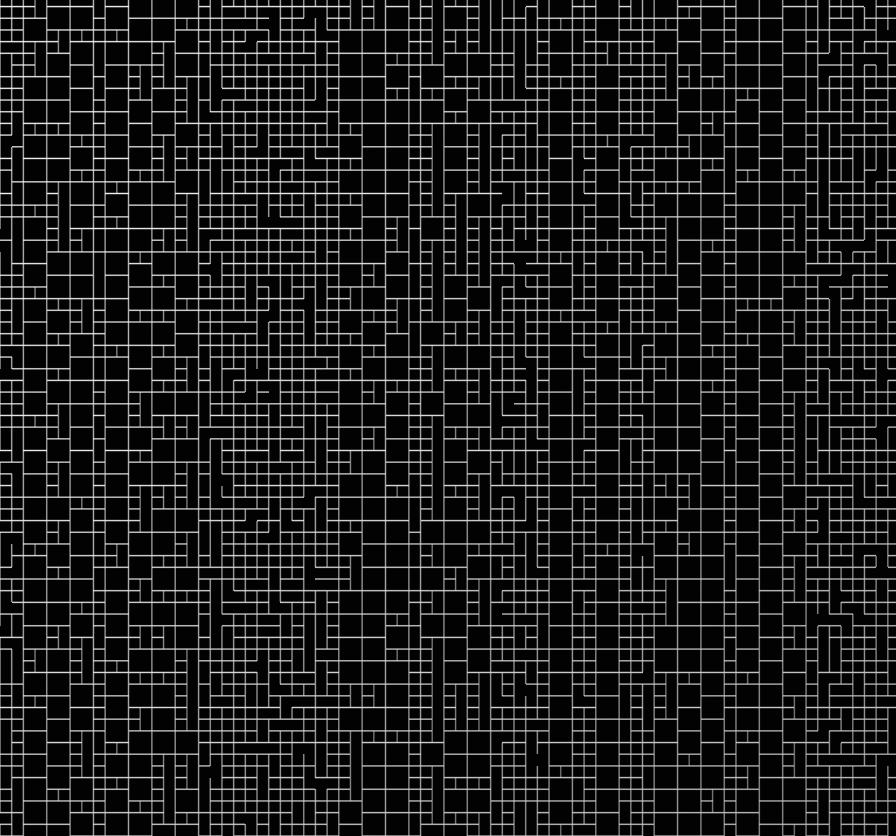
Reproduce this pattern procedurally as a Shadertoy shader.

```glsl
const float COLUMNS = 76.7;        // grid units across the canvas
const float LINE_WIDTH = 0.11;     // in grid units
const float SOFTNESS = 1.25;       // filter width in pixels
const float BLOCK = 9.0;           // columns before the pairing shifts by one
const float WIDE_MEAN = 0.62;      // chance that two columns merge into a strip
const float WIDE_SWING = 0.46;     // change of that chance across the canvas
const float SWING_PERIOD = 0.36;
const float SWING_PEAK = 0.46;
const vec2 BIG_TILE = vec2(0.2, 0.85);   // range of the share of 2x2 tiles per strip
const vec2 RUNG = vec2(0.55, 0.95);      // range of the share of rungs in narrow strips
const float RUNG_SWING = 0.15;     // more rungs where strips are narrow
const float RAIL_SHARE = 0.86;     // unbroken share of lines between narrow strips
const float RAIL_STRENGTH = 0.76;  // strength of vertical lines
const float SPLIT_STRENGTH = 0.62; // strength of the lines inside a strip
const vec2 BRIGHTNESS = vec2(0.98, 0.74); // upper left and lower right
const vec3 LINE_COLOR = vec3(1.0);
const vec3 GROUND = vec3(0.006);
const float TAU = 6.2831853;
const int MAX_TILES = 120;

float hash(vec2 p) {
    vec3 q = fract(vec3(p.xyx) * 0.1031);
    q += dot(q, q.yzx + 33.33);
    return fract((q.x + q.y) * q.z);
}

// Slow change between sparse (1) and dense (-1) zones
float sparseness(float column) {
    return cos(TAU * (column / COLUMNS - SWING_PEAK) / SWING_PERIOD);
}

// True where the column line only splits a strip two units wide
bool isSplit(float column) {
    float local = floor(mod(column + 0.5, BLOCK));
    bool odd = mod(local, 2.0) > 0.5;
    float chance = WIDE_MEAN + WIDE_SWING * sparseness(column);
    return odd && hash(vec2(column, 7.0)) < chance;
}

bool isNarrow(float column) {
    return !isSplit(column) && !isSplit(column + 1.0);
}

// Stacks tiles of height 1 or 2; returns start, height and height of the tile below
vec3 tileAt(float strip, float row) {
    float bigShare = mix(BIG_TILE.x, BIG_TILE.y, hash(vec2(strip, 19.0)));
    float start = -4.0;
    float size = 2.0;
    float below = 2.0;
    for (int i = 0; i < MAX_TILES; i++) {
        if (start + size > row) break;
        start += size;
        below = size;
        size = hash(vec2(strip, float(i) + 41.0)) < bigShare ? 2.0 : 1.0;
    }
    return vec3(start, size, below);
}

// Strength of the vertical edge on a column line, beside one row
float verticalEdge(float line, float row) {
    if (isSplit(line)) return tileAt(line, row).y < 1.5 ? SPLIT_STRENGTH : 0.0;
    bool breakable = isNarrow(line) && isNarrow(line - 1.0);
    if (breakable && hash(vec2(line + 317.0, row)) > RAIL_SHARE) return 0.0;
    return RAIL_STRENGTH;
}

// Strength of the horizontal edge on a row line, inside one column
float horizontalEdge(float column, float line) {
    if (isNarrow(column)) {
        float share = mix(RUNG.x, RUNG.y, hash(vec2(column, 83.0)));
        share -= RUNG_SWING * sparseness(column);
        return hash(vec2(column, line + 211.0)) < share ? 1.0 : 0.0;
    }
    bool rightHalf = isSplit(column);
    vec3 tile = tileAt(rightHalf ? column : column + 1.0, line);
    bool onStart = abs(tile.x - line) < 0.5;
    // Small squares keep to the left; the space beside them stays open
    bool open = rightHalf && tile.y < 1.5 && tile.z < 1.5;
    return onStart && !open ? 1.0 : 0.0;
}

// Share of a filter window covered by a line at the given distance
float coverage(float dist, float window) {
    float inner = max(dist - 0.5 * window, -0.5 * LINE_WIDTH);
    float outer = min(dist + 0.5 * window, 0.5 * LINE_WIDTH);
    return clamp((outer - inner) / window, 0.0, 1.0);
}

void mainImage(out vec4 fragColor, in vec2 fragCoord) {
    float pixel = COLUMNS / iResolution.x;
    vec2 p = fragCoord * pixel;
    vec2 cell = floor(p);
    vec2 corner = floor(p + 0.5);
    vec2 dist = abs(p - corner);
    float window = pixel * SOFTNESS;

    // Nearest edge in each direction
    float vertical = coverage(dist.x, window) * verticalEdge(corner.x, cell.y);
    float horizontal = coverage(dist.y, window) * horizontalEdge(cell.x, corner.y);
    float ink = 1.0 - (1.0 - vertical) * (1.0 - horizontal);

    // Lines fade towards the lower right
    vec2 uv = fragCoord / iResolution.xy;
    float level = mix(BRIGHTNESS.x, BRIGHTNESS.y, 0.5 * (uv.x + 1.0 - uv.y));
    fragColor = vec4(mix(GROUND, LINE_COLOR, ink * level), 1.0);
}
```
